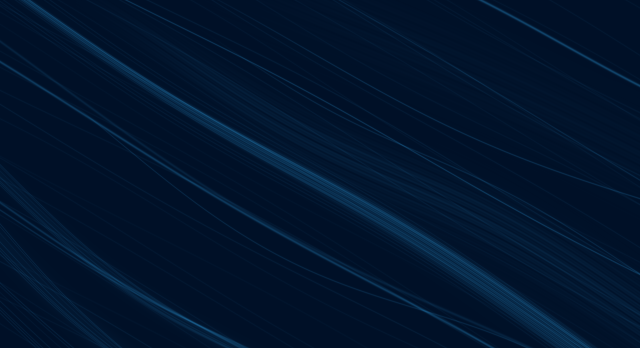
Reproduce this background procedurally as a WebGL 1 fragment shader.

```glsl
precision highp float;
uniform vec2 u_resolution;

const vec3 NAVY = vec3(0.0, 0.064, 0.154);
const vec3 STEEL = vec3(0.085, 0.335, 0.51);

// Curves: start height, slope, bend, bend frequency (y runs downward)
const vec4 RIBBON = vec4(-0.043, 1.155, 0.020, 7.6);
const vec4 VEIL = vec4(-0.12, 1.02, 0.025, 9.0);
const vec4 HAZE = vec4(-0.39, 0.84, 0.015, 6.0);
const vec4 CORNER = vec4(-0.688, 0.927, 0.008, 12.0);
const vec4 DIAGONAL = vec4(-0.199, 0.984, 0.010, 8.0);
const vec4 CROSSING = vec4(-0.222, 1.005, 0.022, 10.0);
const vec4 ARCH = vec4(-0.25, 0.82, 0.040, 6.0);
const vec4 THREAD = vec4(-0.573, 1.087, 0.006, 7.0);
const vec4 LEFT_CORD = vec4(0.19, 1.07, 0.015, 7.0);
const vec4 LEFT_WAVE = vec4(0.140, 1.075, 0.055, 5.0);
const vec4 LEFT_LOOP = vec4(0.205, 1.046, 0.075, 6.5);
const vec4 LOW_CORD = vec4(0.582, 1.10, 0.022, 8.3);
const vec4 LOW_FAN = vec4(0.505, 1.356, 0.050, 8.6);
const vec4 CORNER_FAN = vec4(0.69, 1.70, 0.020, 15.0);
const vec4 EDGE_FAN = vec4(0.86, 1.60, 0.010, 15.0);

const float FIBRE_SCALE = 620.0;
const float HAIR_WIDTH = 0.0013;
const float TILT = 0.85; // vertical offset to distance across a strand

float hash(float n) {
  return fract(sin(n * 127.1) * 4375.85);
}

// Signed distance across a curve, positive below it
float across(vec2 p, vec4 c, float phase) {
  return TILT * (p.y - c.x - c.y * p.x - c.z * sin(c.w * p.x + phase));
}

// Soft line that keeps its total light when thinner than a pixel
float line(float d, float width) {
  float w = max(width, 0.7 / u_resolution.y);
  return width / w * exp(-d * d / (w * w));
}

// Filled band with softened edges
float band(float d, float halfWidth, float blur) {
  return 1.0 - smoothstep(halfWidth - blur, halfWidth + blur, abs(d));
}

// Layered sines across a strand, drifting slowly along it
float fibres(float d, float x) {
  float s = d * FIBRE_SCALE;
  return 0.5 + 0.20 * sin(s + 9.0 * x)
       + 0.16 * sin(s * 2.1 - 7.0 * x + 1.0)
       + 0.14 * sin(s * 0.43 + 6.0 * x + 2.0);
}

// Strands whose spacing changes along x
float fan(float d, float x, float spread, float growth) {
  float light = 0.0;
  for (int i = 0; i < 7; i++) {
    float t = float(i) / 6.0 - 0.5 + 0.08 * sin(float(i) * 5.0);
    float gain = 0.35 + 0.65 * hash(float(i) + 3.0);
    light += gain * line(d - t * (spread + growth * x), HAIR_WIDTH);
  }
  return light;
}

// Thin scattered hairs over the whole canvas
float hairs(vec2 p) {
  float light = 0.0;
  for (int i = 0; i < 34; i++) {
    float n = float(i);
    float start = mix(-0.95, 0.95, (n + hash(n)) / 34.0);
    float slope = 0.96 + 0.16 * hash(n + 41.0);
    vec4 curve = vec4(start, slope, 0.018, 5.0 + 3.0 * hash(n + 83.0));
    float gain = 0.06 + 0.18 * hash(n + 17.0);
    light += gain * line(across(p, curve, 6.28 * hash(n + 29.0)), HAIR_WIDTH);
  }
  return light;
}

void main() {
  vec2 p = gl_FragCoord.xy / u_resolution;
  p.y = 1.0 - p.y;
  float x = p.x;

  // Broad dim sheets
  float veil = across(p, VEIL, -2.5);
  float veilWidth = mix(0.022, 0.080, x);
  float light = 0.27 * smoothstep(0.08, 0.4, x) * fibres(veil * 0.6, x)
              * exp(-veil * veil / (veilWidth * veilWidth));
  float haze = across(p, HAZE, 0.0);
  light += 0.09 * smoothstep(0.2, 0.7, x) * fibres(haze * 0.5, x) * exp(-haze * haze / 0.008);
  light += hairs(p);

  // Main ribbon: fibrous body with a soft lower side, widening to the right
  float ribbon = across(p, RIBBON, -0.35);
  float ribbonWidth = mix(0.010, 0.031, smoothstep(0.0, 0.9, x));
  float body = band(ribbon, ribbonWidth, ribbonWidth * 0.4);
  float shade = 1.0 - 0.25 * smoothstep(-ribbonWidth, ribbonWidth, ribbon);
  light += body * shade * (0.20 + 0.44 * fibres(ribbon, x));
  light += 0.18 * line(ribbon + ribbonWidth * 0.75, 0.0030);
  light += 0.05 * line(ribbon, ribbonWidth * 1.6);
  light += 0.22 * fan(ribbon - 0.01, x, 0.11, -0.02);

  // Right strands
  light += 0.72 * line(across(p, CORNER, 2.0), 0.0034);
  light += 0.45 * line(across(p, DIAGONAL, 1.0), 0.0020);
  light += 0.32 * smoothstep(0.3, 0.5, x) * line(across(p, CROSSING, -3.5), 0.0018);
  light += 0.36 * smoothstep(0.2, 0.6, x) * line(across(p, ARCH, -2.88), 0.0020);
  light += 0.34 * line(across(p, THREAD, 0.0), 0.0015);

  // Left strands
  light += 0.58 * line(across(p, LEFT_CORD, -1.0), 0.0034);
  light += 0.25 * line(across(p, LEFT_WAVE, -0.4), 0.0036);
  light += 0.35 * smoothstep(0.1, 0.2, x) * line(across(p, LEFT_LOOP, -1.1), 0.0016);

  // Lower left fans
  float lowFan = across(p, LOW_FAN, 0.0);
  float cornerFan = across(p, CORNER_FAN, 0.0);
  light += 0.32 * fan(lowFan, x, 0.055, -0.10) + 0.11 * line(lowFan, 0.022);
  light += 0.36 * fan(cornerFan, x, 0.08, -0.25) + 0.10 * line(cornerFan, 0.035);
  light += 0.32 * fan(across(p, EDGE_FAN, 0.0), x, 0.08, 0.10);
  float lowCord = across(p, LOW_CORD, 0.0);
  light += 0.42 * line(lowCord, 0.0032) + 0.32 * line(lowCord - 0.018 + 0.06 * x, 0.0024);

  gl_FragColor = vec4(mix(NAVY, STEEL, clamp(light, 0.0, 1.0)), 1.0);
}
```
